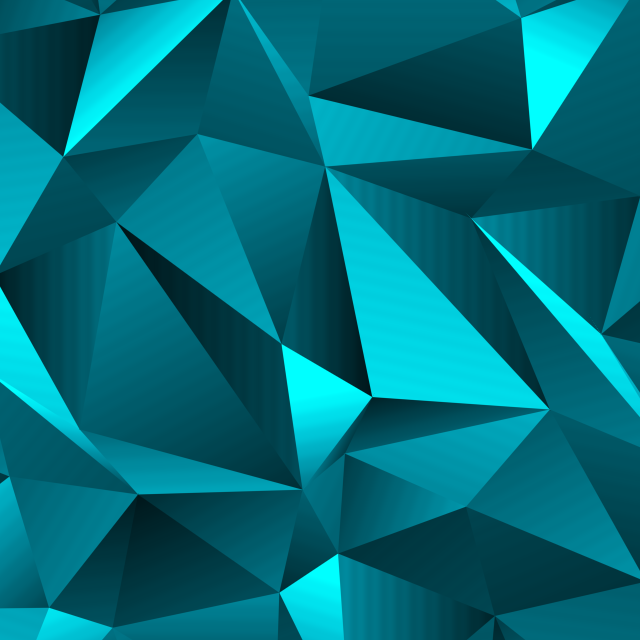
A Shadertoy shader for this background:

```glsl
// Low-poly field of teal triangles, each with its own linear shade gradient.
// A skewed lattice is jittered, every quad is split along a valid diagonal,
// and the triangles around each point are blended by edge coverage.

#define CELLS 4.7         // lattice cells across the canvas
#define ROW_ANGLE -0.3    // direction of lattice rows, radians
#define COLUMN_ANGLE 1.62 // direction of lattice columns, radians
#define JITTER 0.43       // vertex offset in cells, below 0.5
#define RISING_SHARE 0.68 // share of quads split by the rising diagonal
#define GRADIENT_MIN 0.1  // weakest relative shade change
#define GRADIENT_MAX 0.65 // strongest relative shade change
#define BAND_SHARE 0.09   // share of facets with upright bands
#define BAND_DEPTH 0.035  // relative strength of the bands
#define STREAK_DEPTH 0.01 // relative strength of streaks on other facets
#define BAND_FREQ 58.0    // band frequency per cell, in radians
#define SEED 7

// Integer hash giving three values in 0..1.
vec3 hash3(vec2 cell, int salt) {
    uvec3 v = uvec3(ivec3(ivec2(cell), salt + SEED * 31));
    v = v * 1664525u + 1013904223u;
    v.x += v.y * v.z; v.y += v.z * v.x; v.z += v.x * v.y;
    v ^= v >> 16u;
    v.x += v.y * v.z; v.y += v.z * v.x; v.z += v.x * v.y;
    return vec3(v >> 8u) / 16777216.0;
}

vec2 heading(float angle) { return vec2(cos(angle), sin(angle)); }

vec2 vertexAt(mat2 lattice, vec2 cell) {
    return lattice * (cell + JITTER * (2.0 * hash3(cell, 0).xy - 1.0));
}

float cross2(vec2 a, vec2 b) { return a.x * b.y - a.y * b.x; }

float area(vec2 a, vec2 b, vec2 c) { return cross2(b - a, c - a); }

// Distance to the line a-b, positive on its left.
float edgeDistance(vec2 p, vec2 a, vec2 b) {
    return cross2(normalize(b - a), p - a);
}

// Skewed brightness: many dark facets, few bright ones.
float shadeFromRank(float rank) {
    return 0.21 + 0.3 * rank + 0.44 * pow(rank, 5.0);
}

vec3 tealRamp(float v) {
    v = clamp(v, 0.03, 1.0);
    return vec3(0.0, v, v * (1.17 - 0.17 * v * v * v));
}

// Facet colour in rgb, weighted by its coverage in a.
vec4 facet(vec2 p, vec2 a, vec2 b, vec2 c, vec2 cell, int side, float softness) {
    float inside = min(edgeDistance(p, a, b),
                   min(edgeDistance(p, b, c), edgeDistance(p, c, a)));
    float coverage = smoothstep(-softness, softness, inside);
    if (coverage <= 0.0) return vec4(0.0);

    vec3 rnd = hash3(cell, 2 + side);
    vec3 rndBand = hash3(cell, 4 + side);

    // Evenly spread ranks keep the shares of dark and bright steady.
    float rank = fract(dot(cell, vec2(0.4142, 0.7321))
                       + 0.5 * float(side) + 0.22 * rnd.x);

    // Position along the gradient, whose level lines mostly rise rightwards.
    bool banded = rndBand.x < BAND_SHARE;
    vec2 dir = banded ? vec2(1, 0) : heading(-1.1 + 1.8 * (rnd.y - 0.5));
    if (rndBand.y < 0.5) dir = -dir;
    vec2 centre = (a + b + c) / 3.0;
    float reach = max(abs(dot(a - centre, dir)),
                  max(abs(dot(b - centre, dir)), abs(dot(c - centre, dir))));
    float along = dot(p - centre, dir);
    float amount = banded ? GRADIENT_MAX
                          : mix(GRADIENT_MIN, GRADIENT_MAX, rnd.z * rnd.z);
    float shade = shadeFromRank(banded ? 0.6 * rank : rank);
    shade *= 1.0 + amount * along / reach;
    shade *= 1.0 + (banded ? BAND_DEPTH : STREAK_DEPTH) * sin(BAND_FREQ * along);

    return vec4(tealRamp(shade), 1.0) * coverage;
}

void mainImage(out vec4 fragColor, in vec2 fragCoord) {
    float size = min(iResolution.x, iResolution.y);
    vec2 p = fragCoord / size * CELLS;
    float softness = 0.7 * CELLS / size;
    mat2 lattice = mat2(heading(ROW_ANGLE), heading(COLUMN_ANGLE));
    vec2 home = floor(inverse(lattice) * p);

    vec4 sum = vec4(0.0);
    for (int j = -1; j <= 1; j++)
    for (int i = -1; i <= 1; i++) {
        vec2 cell = home + vec2(i, j);
        vec2 a = vertexAt(lattice, cell);
        vec2 b = vertexAt(lattice, cell + vec2(1, 0));
        vec2 c = vertexAt(lattice, cell + vec2(1, 1));
        vec2 d = vertexAt(lattice, cell + vec2(0, 1));

        // Split along a-c, or turn the corners to split along b-d.
        bool validAC = area(a, b, c) > 0.0 && area(a, c, d) > 0.0;
        bool validBD = area(a, b, d) > 0.0 && area(b, c, d) > 0.0;
        if (!validAC || (validBD && hash3(cell, 1).x > RISING_SHARE)) {
            vec2 first = a;
            a = b; b = c; c = d; d = first;
        }
        sum += facet(p, a, b, c, cell, 0, softness);
        sum += facet(p, a, c, d, cell, 1, softness);
    }
    fragColor = vec4(sum.rgb / max(sum.a, 1e-4), 1.0);
}
```
